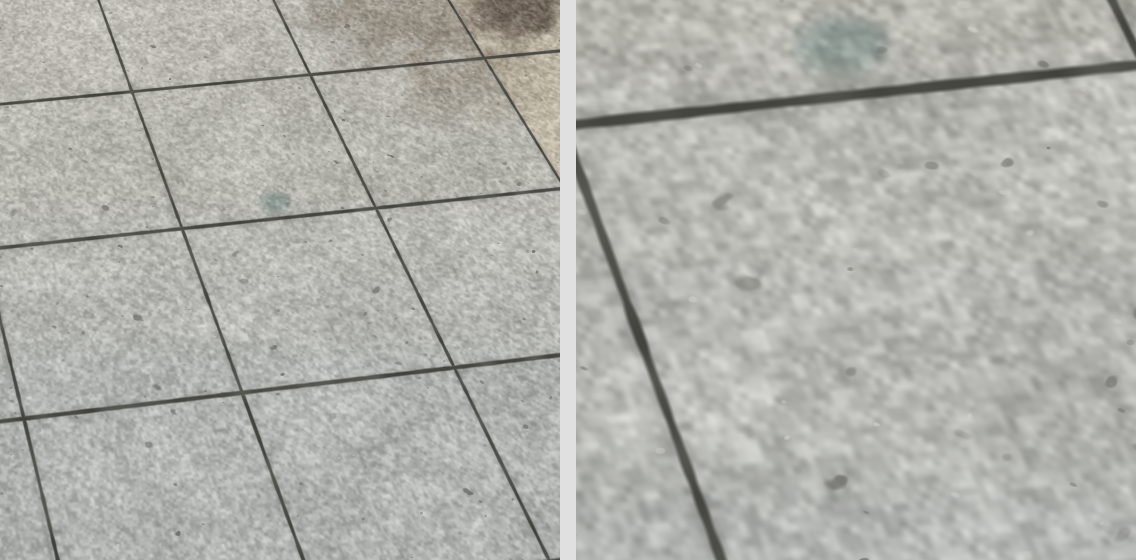
Left, the full canvas; right, a detail of the centre.
A three.js fragment shader for this texture:

```glsl
// Worn grey stone paving slabs with thin dark joints, seen at a slant.
varying vec2 vUv;

float hash(vec2 p) {
  vec3 q = fract(p.xyx * 0.1031);
  q += dot(q, q.yzx + 33.33);
  return fract((q.x + q.y) * q.z);
}

float noise(vec2 p) {
  vec2 i = floor(p), f = fract(p);
  f = f * f * (3.0 - 2.0 * f);
  return mix(mix(hash(i), hash(i + vec2(1.0, 0.0)), f.x),
             mix(hash(i + vec2(0.0, 1.0)), hash(i + 1.0), f.x), f.y);
}

float fbm(vec2 p) {
  float sum = 0.0, amp = 0.5;
  for (int i = 0; i < 4; i++) {
    sum += amp * noise(p);
    p = p * 2.03 + 17.3;
    amp *= 0.5;
  }
  return sum / 0.9375;
}

// Perspective map from the canvas (y down) to slab units
vec2 slabCoords(vec2 s) {
  return vec2((s.x - 0.366 * s.y - 0.1758) / (0.3125 + 0.126 * s.y),
              (s.y + 0.0953 * s.x - 0.1862) / (0.2184 + 0.0861 * s.y - 0.0014 * s.x));
}

// Soft stain with a ragged rim
float stain(vec2 s, vec2 center, vec2 radius) {
  float ragged = 0.9 * (fbm(s * 28.0) - 0.5);
  return 1.0 - smoothstep(0.25, 1.1, length((s - center) / radius) + ragged);
}

// Sparse irregular spots, at most one per cell
float spots(vec2 p, float cells, float chance, float seed) {
  vec2 q = p * cells + seed;
  vec2 id = floor(q);
  vec2 center = 0.3 + 0.4 * vec2(hash(id + 3.1), hash(id + 8.7));
  vec2 d = fract(q) - center;
  d.y += d.x * (hash(id + 5.3) - 0.5);
  float radius = mix(0.08, 0.22, pow(hash(id + 1.9), 2.0));
  float dist = length(d * vec2(1.0, 1.15)) + 0.12 * (noise(p * 65.0) - 0.5);
  float present = step(hash(id + 12.4), chance);
  return present * mix(0.35, 1.0, hash(id + 6.6)) * (1.0 - smoothstep(radius * 0.4, radius, dist));
}

void main() {
  vec2 s = vec2(vUv.x, 1.0 - vUv.y);
  vec2 p = slabCoords(s);
  vec2 slab = floor(p);

  // Slab tone: warmer far away, cooler near, slightly different on each slab
  vec3 color = mix(vec3(0.725, 0.72, 0.69), vec3(0.685, 0.695, 0.685), smoothstep(0.1, 0.9, s.y));
  color += 0.022 * (hash(slab + 41.0) - 0.5);
  color = mix(color, vec3(0.765, 0.73, 0.655), 0.8 * step(2.0, p.x) * step(p.y, 1.0));

  // Brown damp stains at the far right, and one small green smudge
  color = mix(color, vec3(0.55, 0.51, 0.46), 0.65 * stain(s, vec2(0.74, 0.03), vec2(0.22, 0.11)));
  color = mix(color, vec3(0.58, 0.54, 0.48), 0.45 * stain(s, vec2(0.84, 0.14), vec2(0.16, 0.10)));
  color = mix(color, vec3(0.39, 0.35, 0.31), 0.85 * stain(s, vec2(0.935, 0.025), vec2(0.095, 0.07)));
  color = mix(color, vec3(0.53, 0.60, 0.57), 0.7 * stain(s, vec2(0.492, 0.36), vec2(0.032, 0.02)));

  // Mottling and grain
  color += 0.11 * (fbm(p * 5.0 + 9.0) - 0.5);
  color += 0.13 * (noise(p * vec2(44.0, 38.0)) - 0.5);
  color += 0.12 * (noise(p * vec2(78.0, 66.0) + 31.0) - 0.5);

  // Dark pits and pale flecks
  color = mix(color, vec3(0.37, 0.37, 0.35), 0.75 * spots(p, 7.0, 0.13, 20.0));
  color = mix(color, vec3(0.40, 0.40, 0.38), 0.6 * spots(p, 15.0, 0.09, 57.0));
  color = mix(color, vec3(0.83, 0.83, 0.80), 0.6 * spots(p, 14.0, 0.10, 83.0));

  // Joints with slightly uneven edges and a faint dirty margin
  vec2 gap = abs(fract(p + 0.5) - 0.5);
  gap += 0.003 * (noise(p * 24.0) - 0.5);
  vec2 margin = 1.0 - smoothstep(vec2(0.0), vec2(0.035, 0.045), gap);
  vec2 joint = 1.0 - smoothstep(vec2(0.003, 0.005), vec2(0.0125, 0.0175), gap);
  color *= 1.0 - 0.07 * max(margin.x, margin.y);
  vec3 jointColor = vec3(0.27, 0.27, 0.25) + 0.10 * (noise(p * 13.0 + 5.0) - 0.4);
  color = mix(color, jointColor, 0.95 * max(joint.x, joint.y));

  gl_FragColor = vec4(color, 1.0);
}
```
